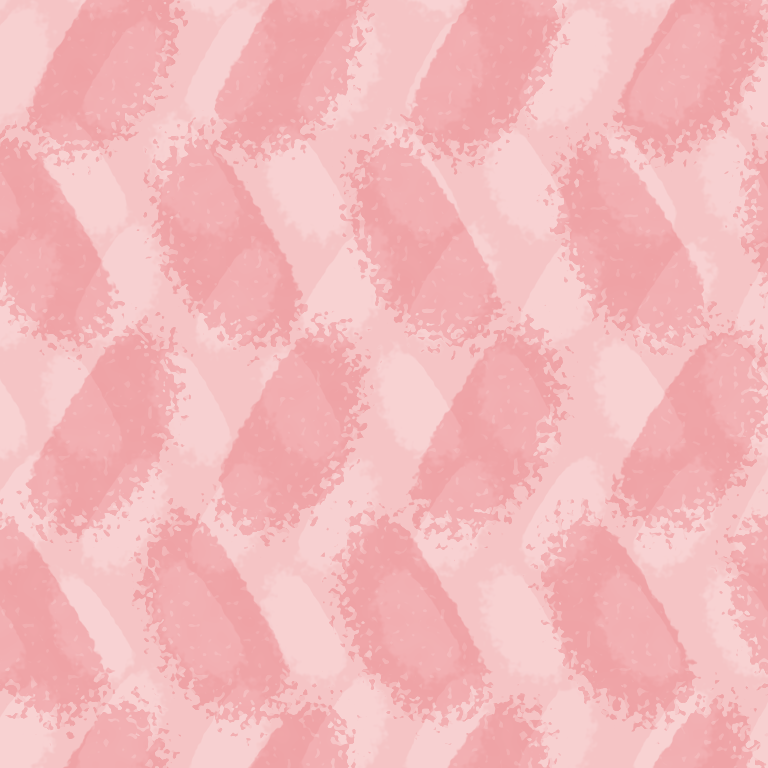
Reproduce this pattern procedurally as a WebGL 2 fragment shader.

```glsl
#version 300 es
precision highp float;
// Dry-brush dabs in a herringbone: four rows of large rose dabs leaning in turn
// right and left, glazed over a finer lattice of pale dabs on a pink ground.
// Each dab is a half-moon field whose curved side is broken up by gradient noise.

uniform vec2 u_resolution;
out vec4 outColor;

// Colours: the rose glaze multiplies what lies under it
const vec3 GROUND = vec3(0.960, 0.769, 0.772);
const vec3 PALE = vec3(0.972, 0.824, 0.826);
const vec3 ROSE_GLAZE = vec3(0.977, 0.830, 0.842);

// Lattices: pitch, and the centre of the first dab in the top row
const vec2 ROSE_PITCH = vec2(0.2555, 0.2447);
const vec2 ROSE_START = vec2(0.124, 0.932);
const float ROSE_ODD_SHIFT = -0.076;
const float ROSE_COLUMN_DRIFT = 0.009;
const float ROSE_LOWER_SHIFT = -0.016;
const vec2 PALE_PITCH = vec2(0.1429, 0.1440);
const vec2 PALE_START = vec2(0.016, 0.909);
const float PALE_ODD_SHIFT = 0.095;
const float PALE_JITTER = 0.016;
const float PALE_SCALE = 0.61;

// Dab shape and texture
const float HALF_LENGTH = 0.143;
const float CURVED_RADIUS = 0.086;
const float FLAT_RADIUS = 0.053;
const float TIP_FLARE = 0.015;
const float LEAN = 0.433;
const float GRAIN_FREQ = 82.0;
const float FLECK_FREQ = 105.0;

vec2 hash2(vec2 cell) {
    uvec2 h = uvec2(ivec2(cell) + 4096) * uvec2(73333u, 91813u);
    h ^= h.yx >> 7u;
    h *= 26699u;
    h ^= h.yx >> 11u;
    h *= 48271u;
    return vec2((h >> 8u) & 65535u) / 65535.0;
}

float gradientDot(vec2 cell, vec2 offset) {
    float angle = 6.28318 * hash2(cell).x;
    return dot(vec2(cos(angle), sin(angle)), offset);
}

float gradientNoise(vec2 p) {
    vec2 i = floor(p), f = p - i;
    vec2 w = f * f * f * (f * (f * 6.0 - 15.0) + 10.0);
    vec2 e = vec2(1.0, 0.0);
    return mix(mix(gradientDot(i, f), gradientDot(i + e.xy, f - e.xy), w.x),
               mix(gradientDot(i + e.yx, f - e.yx), gradientDot(i + 1.0, f - 1.0), w.x), w.y);
}

// Half-moon: x = depth (0 at the rim, 1 at the core), y = dryness of the nearby rim
vec2 dabField(vec2 q, float lean) {
    vec2 along = vec2(sin(lean), cos(lean));
    float u = dot(q, vec2(along.y, -along.x));
    float v = dot(q, along) / HALF_LENGTH;
    float curved = step(0.0, u);
    float radius = mix(FLAT_RADIUS - TIP_FLARE * clamp(v, -1.0, 1.0), CURVED_RADIUS, curved);
    float power = mix(3.0, 2.0, curved);
    float across = abs(u) / radius;
    float r = pow(pow(across, power) + pow(abs(v), power), 1.0 / power);
    float dryness = max(smoothstep(-0.025, 0.03, u), smoothstep(0.55, 0.95, abs(v)));
    return vec2(1.0 - r, dryness);
}

// Strongest coverage among the neighbouring rose dabs
float roseCoverage(vec2 p, float grain, float fleck, float soft) {
    vec2 base = floor(vec2(p.x - ROSE_START.x, ROSE_START.y - p.y) / ROSE_PITCH + 0.5);
    float ink = 0.0;
    for (int j = -1; j <= 1; j++)
    for (int i = -1; i <= 1; i++) {
        vec2 cell = base + vec2(i, j);
        float odd = mod(cell.y, 2.0);
        vec2 centre = ROSE_START + vec2(cell.x, -cell.y) * ROSE_PITCH;
        centre.x += odd * ROSE_ODD_SHIFT + ROSE_COLUMN_DRIFT * cos(2.1 * cell.x)
                  + ROSE_LOWER_SHIFT * step(2.5, cell.y);
        vec2 q = p - centre;
        q.x *= 1.0 - 2.0 * odd;
        vec2 dab = dabField(q, LEAN + 0.05 * (hash2(cell).x - 0.5));
        float edge = dab.x + grain * mix(0.09, 0.42, dab.y);
        float cover = smoothstep(-soft, soft, edge);
        float rim = dab.y * (1.0 - smoothstep(0.0, 0.5, dab.x));
        cover *= 1.0 - mix(0.3, 0.75, rim) * smoothstep(0.30, 0.46, fleck + 0.2 * rim);
        ink = max(ink, cover);
    }
    return ink;
}

// Strongest coverage among the neighbouring pale dabs, feathered on the curved side
float paleCoverage(vec2 p, float grain, float soft) {
    vec2 base = floor(vec2(p.x - PALE_START.x, PALE_START.y - p.y) / PALE_PITCH + 0.5);
    float wash = 0.0;
    for (int j = -1; j <= 1; j++)
    for (int i = -2; i <= 2; i++) {
        vec2 cell = base + vec2(i, j);
        float odd = mod(cell.y, 2.0);
        vec2 seed = hash2(cell + 57.0);
        vec2 centre = PALE_START + vec2(cell.x, -cell.y) * PALE_PITCH;
        centre += vec2(odd * PALE_ODD_SHIFT, 0.0) + PALE_JITTER * (seed - 0.5);
        vec2 q = (p - centre) / (PALE_SCALE * (0.94 + 0.12 * seed.y));
        q.x *= 1.0 - 2.0 * odd;
        vec2 dab = dabField(q, LEAN + 0.12 * (seed.x - 0.5));
        float edge = dab.x + grain * mix(0.06, 0.28, dab.y);
        float cover = smoothstep(-soft, soft + 0.22 * dab.y, edge);
        wash = max(wash, cover * (0.82 + 0.18 * seed.x));
    }
    return wash;
}

void main() {
    vec2 p = gl_FragCoord.xy / u_resolution.y;
    float soft = 0.02 + 12.0 / u_resolution.y;
    float grain = gradientNoise(p * GRAIN_FREQ) + 0.5 * gradientNoise(p * GRAIN_FREQ * 2.1 + 31.0);
    float fleck = gradientNoise(p * FLECK_FREQ + 73.0);
    float mottle = gradientNoise(p * 34.0 + 11.0);

    vec3 color = mix(GROUND, PALE, paleCoverage(p, grain, soft));
    float rose = roseCoverage(p, grain, fleck, soft);
    color *= mix(vec3(1.0), ROSE_GLAZE, rose * (0.98 + 0.10 * mottle));
    outColor = vec4(color, 1.0);
}
```
